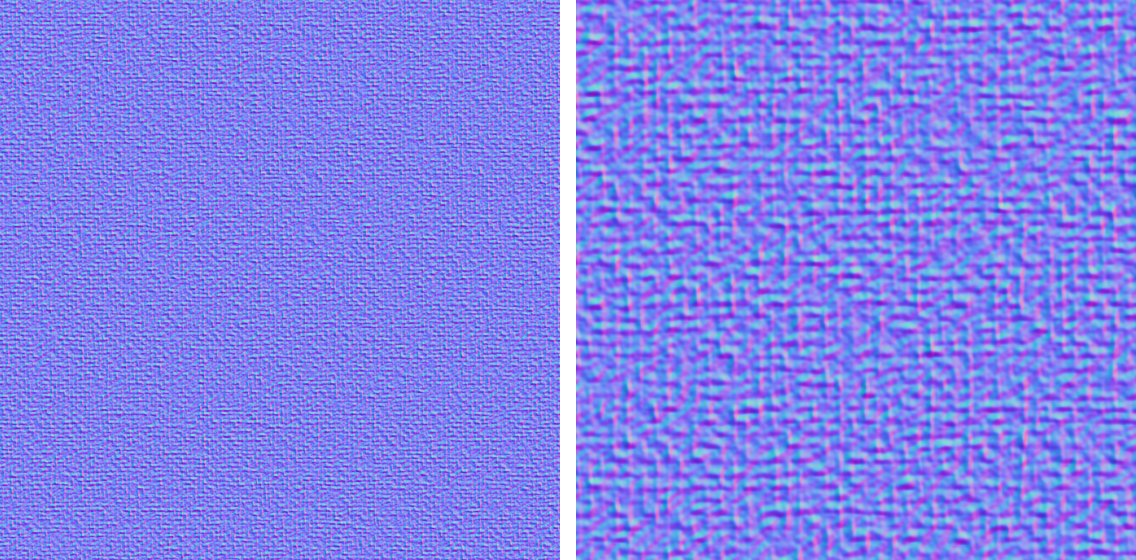
Left, the full canvas; right, a detail of the centre.
Give the GLSL for this texture map, as a Shadertoy shader.

```glsl
// Normal map of a finely woven cloth: short, uneven runs of warp and weft
// thread plus slanted fibres form a height field, whose slopes are found by
// central differences and stored as a tangent-space normal.

const float TAU = 6.2831853;
const float THREADS = 128.0;    // threads across the canvas
const float SLOPE_STEP = 0.12;  // sampling distance, in threads
const float NORMAL_DEPTH = 0.92;
const vec2 FIBRE_DIRECTION = vec2(0.82, 0.572);

float hash(vec2 cell) {
    vec3 p = fract(vec3(cell.xyx) * 0.1031);
    p += dot(p, p.yzx + 33.33);
    return fract((p.x + p.y) * p.z);
}

float cornerRamp(vec2 cell, vec2 offset) {
    float angle = TAU * hash(cell);
    return dot(vec2(cos(angle), sin(angle)), offset);
}

// Gradient noise, roughly -0.7 to 0.7
float gradientNoise(vec2 p) {
    vec2 i = floor(p), f = p - i;
    vec2 u = f * f * f * (f * (f * 6.0 - 15.0) + 10.0);
    vec2 e = vec2(0.0, 1.0);
    float low = mix(cornerRamp(i, f), cornerRamp(i + e.yx, f - e.yx), u.x);
    float high = mix(cornerRamp(i + e.xy, f - e.xy), cornerRamp(i + e.yy, f - e.yy), u.x);
    return mix(low, high, u.y);
}

// Rounded threads side by side; lean above 1 steepens the far flank
float threads(float across, float along, float lean, float seed) {
    across += 0.45 * gradientNoise(vec2(across * 0.3, along * 0.12) + seed);
    float id = floor(across);
    float ridge = 0.5 - 0.5 * cos(TAU * pow(across - id, lean));
    float thickness = mix(0.6, 1.0, hash(vec2(id, seed)));
    float wear = 0.9 + 2.3 * gradientNoise(vec2(id * 7.31 + seed, along * 0.42));
    float crossing = 0.8 + 0.4 * cos(0.5 * TAU * (along + id));
    return ridge * thickness * max(wear, 0.0) * crossing;
}

// Noise drawn out along a slanted direction; scale is (along, across)
float fibres(vec2 p, vec2 direction, vec2 scale, float seed) {
    vec2 slanted = vec2(dot(p, direction), p.y * direction.x - p.x * direction.y);
    return gradientNoise(slanted * scale + seed);
}

float clothHeight(vec2 p) {
    float warp = 0.14 * threads(p.x, p.y, 1.8, 11.0);
    float weft = 0.16 * threads(p.y, p.x, 0.75, 47.0);
    float fine = 0.25 * fibres(p, FIBRE_DIRECTION, vec2(0.85, 1.5), 213.0);
    float slubs = 0.1 * fibres(p, FIBRE_DIRECTION, vec2(0.35, 0.8), 371.0);
    float grain = 0.09 * gradientNoise(p * 1.9 + 91.0);
    return warp + weft + fine + slubs + grain;
}

vec2 clothSlope(vec2 p, float stepSize) {
    vec2 e = vec2(stepSize, 0.0);
    return vec2(clothHeight(p + e.xy) - clothHeight(p - e.xy),
                clothHeight(p + e.yx) - clothHeight(p - e.yx)) / (2.0 * stepSize);
}

void mainImage(out vec4 fragColor, in vec2 fragCoord) {
    vec2 p = fragCoord / iResolution.y * THREADS;
    vec3 normal = normalize(vec3(-clothSlope(p, SLOPE_STEP), 1.0));

    // Pack the slightly flattened normal into colour
    normal.z *= NORMAL_DEPTH;
    fragColor = vec4(0.5 + 0.5 * normal, 1.0);
}
```
